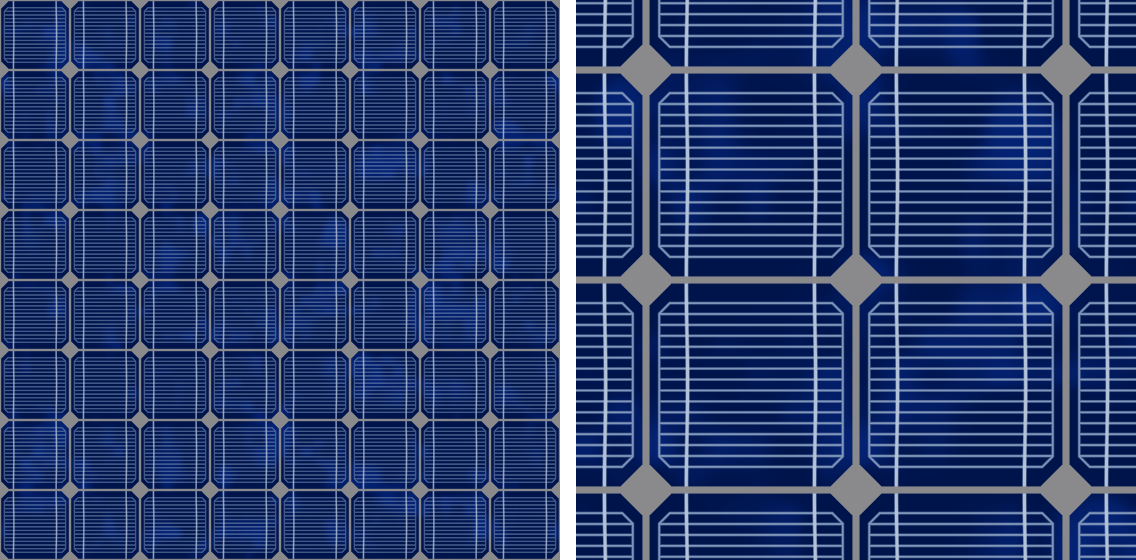
Left: the whole. Right: its middle third, enlarged.
Write a Shadertoy shader that draws this pattern.

```glsl
// Solar panel: an 8 by 8 grid of blue chamfered cells with fingers, busbars and faint blotches.

// Integer hash of a lattice point, 0 to 1
float hash(ivec2 p) {
    uint h = uint(p.x) * 1597334677u ^ uint(p.y) * 3812015801u;
    h = (h ^ (h >> 15)) * 2246822519u;
    h ^= h >> 13;
    return float(h & 65535u) / 65535.0;
}

// Value noise that wraps after a whole number of lattice steps
float wrapNoise(vec2 uv, int period) {
    vec2 p = uv * float(period);
    ivec2 i = ivec2(floor(p));
    ivec2 a = (i + period) % period;
    ivec2 b = (i + 1 + period) % period;
    vec2 f = smoothstep(0.0, 1.0, fract(p));
    return mix(mix(hash(a), hash(ivec2(b.x, a.y)), f.x),
               mix(hash(ivec2(a.x, b.y)), hash(b), f.x), f.y);
}

// Share of a filter of the given size covered by a line around d = 0
float lineCover(float d, float halfWidth, float blur) {
    float lo = max(d - 0.5 * blur, -halfWidth);
    float hi = min(d + 0.5 * blur, halfWidth);
    return clamp((hi - lo) / blur, 0.0, 1.0);
}

// Signed distance to a box with 45 degree corners, in the positive quadrant
float chamferBox(vec2 q, vec2 halfSize, float cut) {
    vec2 e = q - halfSize;
    return max(max(e.x, e.y), (e.x + e.y + cut) * 0.7071);
}

void mainImage(out vec4 fragColor, in vec2 fragCoord) {
    vec2 uv = fragCoord / iResolution.xy;
    vec2 p = fract(uv * 8.0) - 0.5;
    vec2 q = abs(p);
    float pixel = 8.0 / min(iResolution.x, iResolution.y);
    float blur = 1.5 * pixel;

    // Silicon with wrapping blotches
    float cloud = 0.65 * wrapNoise(uv, 20) + 0.35 * wrapNoise(uv + 0.37, 48);
    float blotch = smoothstep(0.5, 0.9, cloud);
    vec3 color = mix(vec3(0.0, 0.08, 0.3), vec3(0.02, 0.15, 0.5), 0.75 * blotch);

    // Sixteen fingers inside a chamfered outline
    float outline = chamferBox(q, vec2(0.437, 0.39), 0.05);
    float inside = clamp(0.5 - outline / pixel, 0.0, 1.0);
    float spacing = 0.78 / 15.0;
    float fingerY = (fract(p.y / spacing) - 0.5) * spacing;
    float finger = inside * lineCover(fingerY, 0.0055, blur);
    finger = max(finger, lineCover(outline, 0.0055, blur));
    color = mix(color, vec3(0.5, 0.59, 0.73), finger);

    // Two busbars with a slight bend
    float bend = 0.003 * cos(6.28318 * p.y);
    float busbar = lineCover(abs(p.x - bend) - 0.305, 0.0085, blur);
    color = mix(color, vec3(0.7, 0.76, 0.85), busbar);

    // Grey backing in the gaps and corner diamonds
    float cell = chamferBox(q, vec2(0.483), 0.105);
    float backing = clamp(0.5 + cell / pixel, 0.0, 1.0);
    color = mix(color, vec3(0.54, 0.54, 0.55), backing);

    fragColor = vec4(color, 1.0);
}
```
